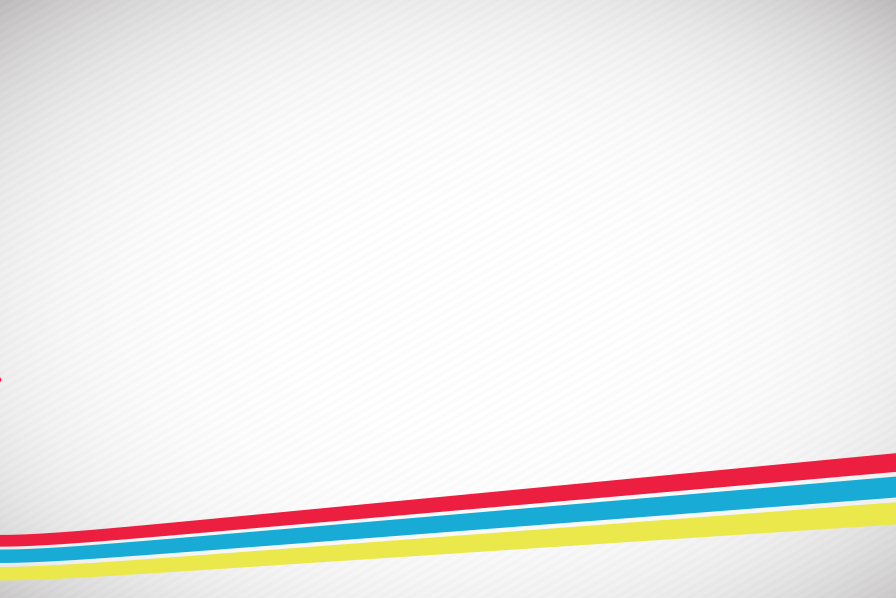
This background is drawn by a WebGL 1 fragment shader. Its source:

```glsl
precision highp float;

uniform vec2 u_resolution;

#define RED vec3(0.93, 0.12, 0.25)
#define BLUE vec3(0.09, 0.67, 0.84)
#define YELLOW vec3(0.92, 0.91, 0.30)
#define SHADE vec3(0.91, 0.94, 0.94)
#define GLOW_CENTER vec2(0.5, 0.47)
#define STRIPE_COUNT 70.0
#define STRIPE_SLOPE 0.58
#define STRIPE_DEPTH 0.014
#define BEND 0.05
#define GAP_LIGHT 0.6

// Soft step one pixel wide, in units of the canvas height
float cover(float d) {
  return clamp(d * u_resolution.y + 0.5, 0.0, 1.0);
}

// Height of a ribbon edge: level at the left, then a straight climb
float edgeHeight(float x, vec2 ends) {
  float climb = (x + BEND * (exp(-x / BEND) - 1.0)) / (1.0 - BEND);
  return mix(ends.x, ends.y, climb);
}

// Area between two edges, each given by its left and right height
float ribbon(vec2 uv, vec2 bottom, vec2 top) {
  return cover(uv.y - edgeHeight(uv.x, bottom))
       * cover(edgeHeight(uv.x, top) - uv.y);
}

// White paper with a dark vignette and fine diagonal stripes
vec3 paper(vec2 uv, vec2 p) {
  vec2 offset = uv - GLOW_CENTER;
  float falloff = dot(offset, offset);
  vec3 color = 1.0 - SHADE * falloff * falloff;
  float phase = (p.y - STRIPE_SLOPE * p.x) * STRIPE_COUNT;
  float stripe = 0.5 + 0.5 * sin(6.28318 * phase);
  return color - STRIPE_DEPTH * stripe;
}

void main() {
  vec2 uv = gl_FragCoord.xy / u_resolution;
  vec2 p = gl_FragCoord.xy / u_resolution.y;
  vec3 color = paper(uv, p);

  // Ribbon edges as (left, right) heights
  vec2 redTop = vec2(0.1055, 0.2422);
  vec2 redBottom = vec2(0.0859, 0.2109);
  vec2 blueTop = vec2(0.0810, 0.2031);
  vec2 blueBottom = vec2(0.0586, 0.1680);
  vec2 yellowTop = vec2(0.0518, 0.1600);
  vec2 yellowBottom = vec2(0.0293, 0.1230);

  // Pale gaps, then the three ribbons
  color = mix(color, vec3(0.97), GAP_LIGHT * ribbon(uv, yellowTop, redBottom));
  color = mix(color, RED, ribbon(uv, redBottom, redTop));
  color = mix(color, BLUE, ribbon(uv, blueBottom, blueTop));
  color = mix(color, YELLOW, ribbon(uv, yellowBottom, yellowTop));

  // Small dot cut off by the left border
  float dotArea = cover(0.005 - length(p - vec2(-0.003, 0.365)));
  color = mix(color, RED, dotArea);

  gl_FragColor = vec4(color, 1.0);
}
```
